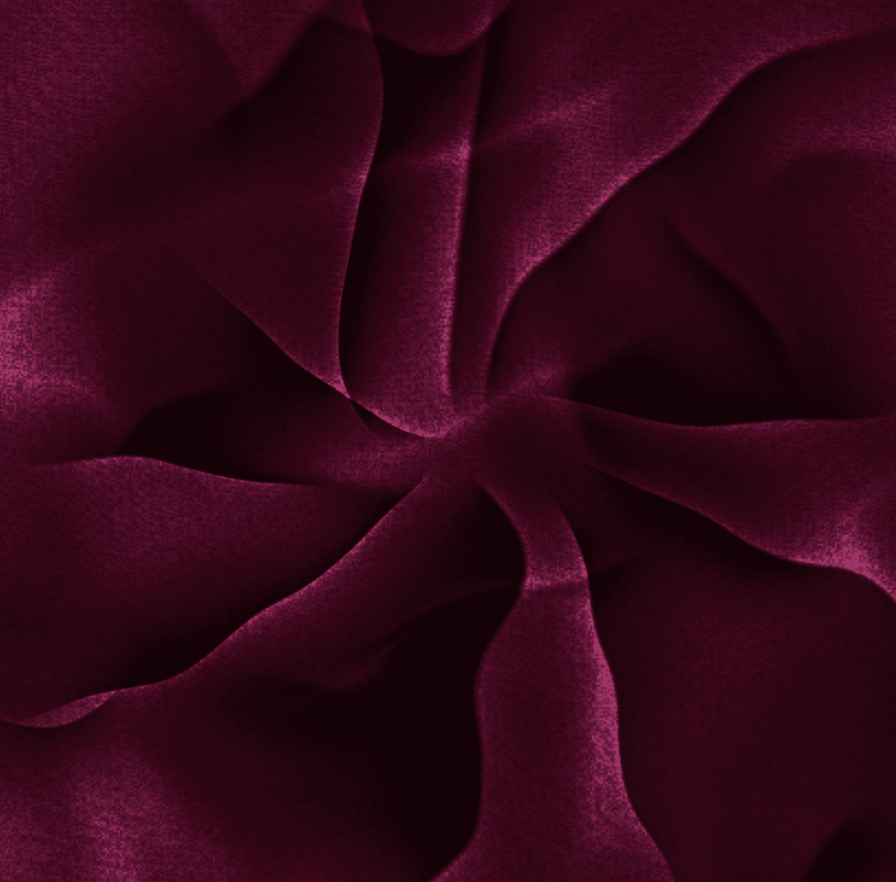
Give the GLSL for this texture, as a WebGL 1 fragment shader.

```glsl
precision highp float;
// Crumpled wine-red velvet: folds twisting from a pinch, short creases, soft sheen and fine pile.
uniform vec2 u_resolution;

#define FOLDS 10
#define CREASES 12
#define BASE_TONE 2.15
#define BASE_CONTRAST 4.6
#define SHADOW 2.5
#define SHEEN 1.7
#define RIM 1.1
#define WARP 0.15
#define TWIST 1.1
#define PILE_SCALE 400.0
#define PILE_AMOUNT 0.42
#define SEED 4.0

float hash(vec2 p) {
    return fract(sin(dot(p, vec2(127.1, 311.7))) * 43758.5453);
}

float noise(vec2 p) {
    vec2 cell = floor(p);
    vec2 f = fract(p);
    f = f * f * f * (f * (f * 6.0 - 15.0) + 10.0);
    float low = mix(hash(cell), hash(cell + vec2(1.0, 0.0)), f.x);
    float high = mix(hash(cell + vec2(0.0, 1.0)), hash(cell + vec2(1.0)), f.x);
    return mix(low, high, f.y);
}

vec2 noise2(vec2 p) {
    return vec2(noise(p), noise(p + vec2(37.0, 17.0))) - 0.5;
}

vec2 rotate(vec2 p, float angle) {
    float c = cos(angle);
    float s = sin(angle);
    return vec2(c * p.x + s * p.y, c * p.y - s * p.x);
}

// Tone 0..5 runs from deep shadow to pink highlight
vec3 velvetColor(float tone) {
    vec3 color = vec3(0.08, 0.007, 0.026);
    color = mix(color, vec3(0.15, 0.018, 0.06), clamp(tone, 0.0, 1.0));
    color = mix(color, vec3(0.205, 0.02, 0.09), clamp(tone - 1.0, 0.0, 1.0));
    color = mix(color, vec3(0.28, 0.042, 0.135), clamp(tone - 2.0, 0.0, 1.0));
    color = mix(color, vec3(0.40, 0.09, 0.23), clamp(tone - 3.0, 0.0, 1.0));
    return mix(color, vec3(0.62, 0.20, 0.40), clamp(tone - 4.0, 0.0, 1.0));
}

// Cloth edge at across = 0: rim and sheen on one side, shadow on the other
float edgeTone(float across, float width, float softness) {
    float dist = abs(across);
    float lit = smoothstep(-softness, softness, across);
    float shade = -SHADOW * exp(-dist / width);
    float sheen = SHEEN * exp(-dist / (0.65 * width));
    float rim = RIM * exp(-dist / 0.006);
    return mix(shade, sheen + rim, lit);
}

// Long fold running outward from the pinch
float foldTone(vec2 p, float id) {
    float r1 = hash(vec2(id, SEED));
    float r2 = hash(vec2(id, SEED + 1.0));
    float r3 = hash(vec2(id, SEED + 2.0));
    vec2 q = rotate(p, 6.28318 * (id + 0.6 * (r1 - 0.5)) / float(FOLDS));
    q.y += 0.04 * sin(q.x * 9.0 + 6.28318 * r2);
    q.y *= r3 < 0.5 ? -1.0 : 1.0;
    float start = mix(0.0, 0.12, r2);
    float end = mix(0.42, 0.75, r3);
    float strength = smoothstep(start, start + 0.1, q.x) * (1.0 - smoothstep(end - 0.25, end, q.x));
    float width = 0.065 * mix(0.35, 1.0, smoothstep(0.05, 0.4, q.x));
    return strength * edgeTone(q.y, width, mix(0.002, 0.012, r1 * r1));
}

// Short crease, one in each cell of a loose 4 by 3 grid
float creaseTone(vec2 p, float id) {
    float r1 = hash(vec2(id, SEED + 11.0));
    float r2 = hash(vec2(id, SEED + 12.0));
    float r3 = hash(vec2(id, SEED + 13.0));
    vec2 center = (vec2(mod(id, 4.0), floor(id / 4.0)) + vec2(r1, r2)) / vec2(4.0, 3.0);
    vec2 q = rotate(p - center, 3.0 * (r3 - 0.5));
    q.y += mix(-3.0, 3.0, r1) * q.x * q.x;
    float reach = mix(0.08, 0.19, r2);
    float strength = 1.0 - smoothstep(0.1, 1.0, abs(q.x) / reach);
    return 0.75 * strength * edgeTone(q.y, mix(0.02, 0.045, r3), mix(0.003, 0.03, r1));
}

void main() {
    vec2 p = gl_FragCoord.xy / u_resolution.y;
    vec2 warped = p + WARP * noise2(p * 3.2 + SEED) + 0.04 * noise2(p * 8.0);

    // Broad rolling light
    vec2 broad = warped * 4.0 + 1.2 * noise2(p * 2.5 + 9.0);
    float roll = 0.68 * noise(broad + 21.0) + 0.32 * noise(broad * 2.3 + 5.0);
    float tone = BASE_TONE + BASE_CONTRAST * (roll - 0.5);

    // Folds twisting out of the pinch
    vec2 centered = warped - vec2(0.54, 0.5);
    centered = rotate(centered, TWIST * exp(-length(centered) / 0.16));
    for (int i = 0; i < FOLDS; i++) {
        tone += foldTone(centered, float(i));
    }
    for (int i = 0; i < CREASES; i++) {
        tone += creaseTone(warped, float(i));
    }

    // Scattered soft highlights, mostly lying across
    float crest = noise(rotate(warped, 0.3) * vec2(2.4, 5.0) + vec2(13.0, 41.0));
    float band = pow(1.0 - abs(2.0 * crest - 1.0), 5.0);
    tone += 2.0 * band * smoothstep(0.45, 0.8, noise(p * 3.6 + 61.0));
    tone = clamp(tone, -0.1, 5.0);

    // Pile grain and faint woven rows, stronger where lit
    float grain = noise(p * PILE_SCALE) + 0.5 * noise(p * PILE_SCALE * 0.45) - 0.75;
    float rows = sin(dot(warped, vec2(160.0, 680.0)));
    float lightness = 0.45 + 0.35 * clamp(tone, 0.0, 4.0);
    tone += PILE_AMOUNT * lightness * (1.6 * grain + 0.15 * rows);

    gl_FragColor = vec4(velvetColor(tone), 1.0);
}
```
